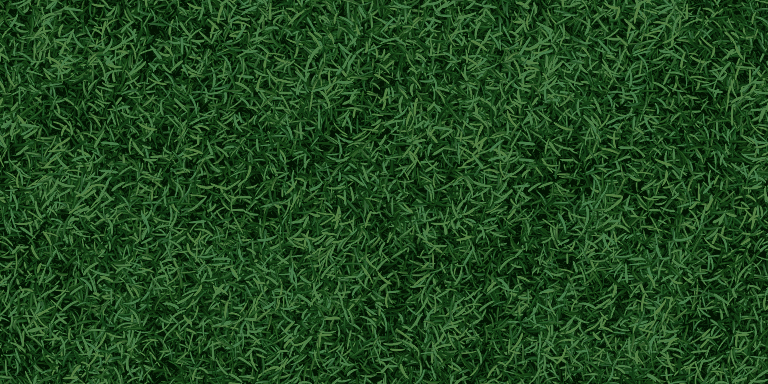
Write a Shadertoy shader that draws this texture.

```glsl
// Dense lawn of short, curved grass blades seen from above.

const int   LAYERS      = 17;     // stacked sheets of blades, lowest first
const float CELL        = 0.031;  // grid spacing, in canvas heights
const float BLADE_WIDTH = 0.0032; // half width at the root
const float COVERAGE    = 0.21;   // area one layer hides
const float BEND        = 0.28;   // largest curvature
const float SHADOW      = 0.24;   // darkening beside a blade
const float SHADOW_SIZE = 0.0035;
const float RIDGE       = 0.12;   // light and dark side of a blade
const float TIP_LIGHT   = 0.12;   // brighter tips, darker roots
const float PATCHES     = 0.30;   // broad uneven shading
const float PATCH_SCALE = 7.0;
const float TINT        = 0.14;   // yellow to blue variation
const float CONTRAST    = 1.42;
const float TONE_MIDDLE = 0.41;   // tone that contrast leaves at half

// Greens from deep gaps to lit tips, and the tone where each one begins.
const vec3 GREENS[6] = vec3[6](
    vec3(0.01, 0.08, 0.01), vec3(0.05, 0.17, 0.05), vec3(0.08, 0.25, 0.08),
    vec3(0.16, 0.36, 0.15), vec3(0.20, 0.35, 0.19), vec3(0.31, 0.50, 0.28));
const float STARTS[6] = float[6](0.0, 0.10, 0.30, 0.56, 0.72, 0.88);

float hash(vec2 p) {
    return fract(sin(dot(p, vec2(127.1, 311.7))) * 43758.5453);
}

vec4 hash4(vec2 p) {
    return vec4(hash(p), hash(p + 19.19), hash(p + 47.53), hash(p + 83.71));
}

float noise(vec2 p) {
    vec2 i = floor(p), f = fract(p);
    f = f * f * (3.0 - 2.0 * f);
    return mix(mix(hash(i), hash(i + vec2(1, 0)), f.x),
               mix(hash(i + vec2(0, 1)), hash(i + vec2(1, 1)), f.x), f.y);
}

// Lays one blade over the surface; surface holds tone and tint.
void drawBlade(inout vec2 surface, vec2 p, vec4 shape, vec2 look, float pixel) {
    float angle = 6.2832 * shape.x;
    vec2 along = vec2(cos(angle), sin(angle));
    float halfLength = CELL * mix(0.45, 0.98, shape.y);
    float x = dot(p, along);
    float s = clamp(x / halfLength, -1.0, 1.0);
    float curve = BEND * (2.0 * shape.w - 1.0) * halfLength * (0.5 - s * s);
    float y = dot(p, vec2(-along.y, along.x)) - curve;

    float width = BLADE_WIDTH * mix(0.65, 1.25, shape.z);
    width *= (1.0 - pow(s, 6.0)) * (0.85 - 0.25 * s);
    float ends = clamp((halfLength - abs(x)) / pixel + 0.5, 0.0, 1.0)
               * min(1.0, 2.0 * width / pixel);
    float body = ends * clamp((width - abs(y)) / pixel + 0.5, 0.0, 1.0);
    float shade = ends * (1.0 - smoothstep(0.0, SHADOW_SIZE, abs(y) - width));

    float side = clamp(y / max(width, 0.5 * pixel), -1.0, 1.0);
    float tone = look.x + RIDGE * side + TIP_LIGHT * s;
    surface.x -= SHADOW * shade * surface.x;
    surface = mix(surface, vec2(tone, look.y), body);
}

// Turns a tone from 0 to 1 into a green.
vec3 grassColor(float tone) {
    vec3 color = GREENS[0];
    for (int k = 1; k < 6; k++) {
        float blend = smoothstep(STARTS[k] - 0.06, STARTS[k] + 0.06, tone);
        color = mix(color, GREENS[k], blend);
    }
    return color;
}

void mainImage(out vec4 fragColor, in vec2 fragCoord) {
    vec2 uv = fragCoord / iResolution.y;
    float pixel = 1.0 / iResolution.y;
    vec2 surface = vec2(0.0);

    // Blades on jittered grids, one grid per layer
    for (int layer = 0; layer < LAYERS; layer++) {
        float n = float(layer);
        float height = pow(1.0 - COVERAGE, float(LAYERS - 1 - layer) + 0.5);
        vec2 grid = uv / CELL + n * vec2(0.37, 0.61);
        vec2 base = floor(grid);
        for (int j = -1; j <= 1; j++) {
            for (int i = -1; i <= 1; i++) {
                vec2 cell = base + vec2(i, j);
                vec2 seed = cell + n * vec2(17.3, 41.9);
                vec4 place = hash4(seed);
                vec4 shape = hash4(seed + 131.7);
                float tone = smoothstep(0.04, 0.96, mix(height, place.z, 0.55));
                vec2 look = vec2(tone, place.w - 0.5);
                drawBlade(surface, (grid - cell - place.xy) * CELL, shape, look, pixel);
            }
        }
    }

    // Broad light and dark patches
    float patchy = 0.5 * noise(uv * PATCH_SCALE) + 0.5 * noise(uv * PATCH_SCALE * 2.6 + 7.0);
    float tone = surface.x + PATCHES * (patchy - 0.5);
    tone = 0.5 + CONTRAST * (tone - TONE_MIDDLE);

    vec3 color = grassColor(tone);
    color *= 1.0 + TINT * surface.y * vec3(1.6, 0.2, -1.0);
    fragColor = vec4(color, 1.0);
}
```
